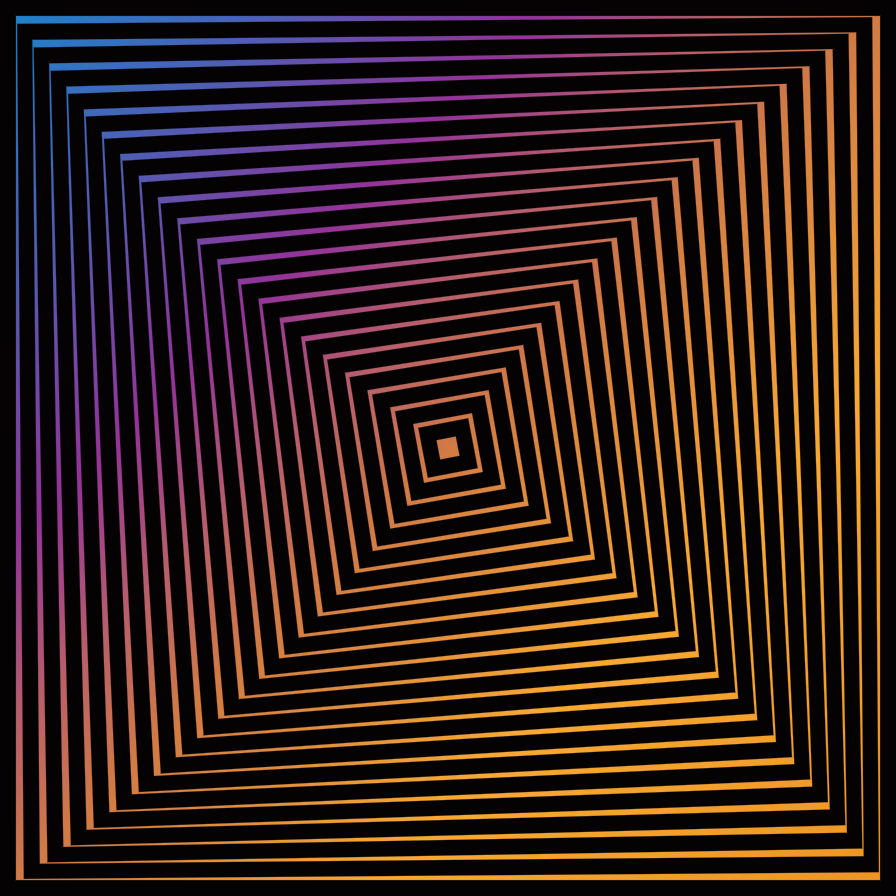
This background is drawn by a WebGL 2 fragment shader. Its source:

```glsl
#version 300 es
precision highp float;
// Twisting tunnel of nested square outlines on black.
// Each ring is a square minus a smaller one turned slightly further, so its
// sides taper; a diagonal gradient runs from blue via purple to gold.
uniform vec2 u_resolution;
out vec4 fragColor;

const int RINGS = 22;

// Smooth coverage of a square of given half side, turned by angle
float squareMask(vec2 p, float halfSide, float angle, float soft) {
    float c = cos(angle), s = sin(angle);
    vec2 q = abs(mat2(c, -s, s, c) * p);
    return clamp(0.5 - (max(q.x, q.y) - halfSide) / soft, 0.0, 1.0);
}

// Gradient along the diagonal: 0 is upper left, 1 is lower right
vec3 diagonalGradient(float t) {
    vec3 col = mix(vec3(0.10, 0.52, 0.80), vec3(0.32, 0.36, 0.70), clamp(t / 0.17, 0.0, 1.0));
    col = mix(col, vec3(0.58, 0.20, 0.60), clamp((t - 0.17) / 0.14, 0.0, 1.0));
    col = mix(col, vec3(0.72, 0.37, 0.42), clamp((t - 0.31) / 0.10, 0.0, 1.0));
    col = mix(col, vec3(0.82, 0.48, 0.27), clamp((t - 0.41) / 0.09, 0.0, 1.0));
    col = mix(col, vec3(0.97, 0.66, 0.20), clamp((t - 0.50) / 0.20, 0.0, 1.0));
    return mix(col, vec3(0.93, 0.58, 0.14), clamp((t - 0.70) / 0.30, 0.0, 1.0));
}

void main() {
    float size = min(u_resolution.x, u_resolution.y);
    vec2 p = (gl_FragCoord.xy - 0.5 * u_resolution) / size;
    float soft = 1.2 / size;

    // Rings shrink and turn in even steps; the last one stays filled
    float lines = 0.0;
    for (int i = 0; i < RINGS; i++) {
        float k = float(i);
        float halfSide = 0.4822 - 0.02244 * k;
        float angle = 0.0091 * k;
        float ring = squareMask(p, halfSide, angle, soft);
        if (i < RINGS - 1) {
            ring -= squareMask(p, halfSide - 0.005, angle + 0.0078, soft);
        }
        lines = max(lines, ring);
    }

    vec3 background = vec3(0.02, 0.006, 0.012);
    vec3 lineColor = diagonalGradient(0.5 + 0.5 * (p.x - p.y));
    fragColor = vec4(mix(background, lineColor, lines), 1.0);
}
```
